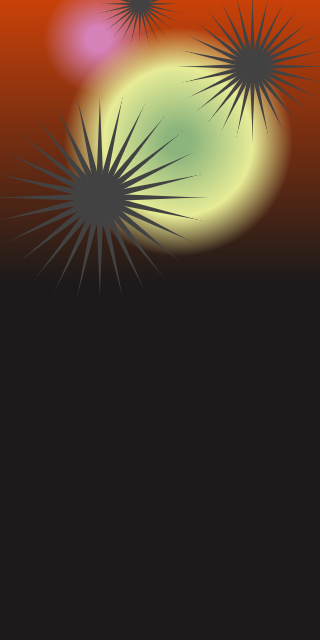
Give the GLSL for this background, as a Shadertoy shader.

```glsl
// Soft glowing discs and dark spiky stars under an ember sky that fades to black.
// Glows are radial gradients; each star is one spike edge repeated by angular folding.
// Coordinates: canvas is 1 wide and 2 tall, with y measured down from the top edge.

const vec3 NIGHT  = vec3(0.110, 0.102, 0.102);
const vec3 EMBER  = vec3(0.790, 0.255, 0.035);
const vec3 PINK   = vec3(0.835, 0.510, 0.725);
const vec3 GREEN  = vec3(0.550, 0.710, 0.490);
const vec3 YELLOW = vec3(0.905, 0.925, 0.590);
const vec3 SOOT   = vec3(0.260);
const float PI = 3.14159265;
const float SPIKES = 28.0;

// Linear ramp from 0 at a to 1 at b
float ramp(float a, float b, float x) {
    return clamp((x - a) / (b - a), 0.0, 1.0);
}

// Signed distance to the spike edges of a star
float starDistance(vec2 p, float tipRadius, float notchRadius) {
    float halfStep = PI / SPIKES;
    float angle = mod(atan(p.x, p.y) + halfStep, 2.0 * halfStep) - halfStep;
    vec2 folded = length(p) * vec2(cos(angle), abs(sin(angle)));
    vec2 tip = vec2(tipRadius, 0.0);
    vec2 notch = notchRadius * vec2(cos(halfStep), sin(halfStep));
    vec2 normal = normalize(vec2(notch.y, tip.x - notch.x));
    return dot(folded - tip, normal);
}

vec3 addStar(vec3 base, vec2 p, float tipRadius, float notchRadius, float pixel) {
    float d = starDistance(p, tipRadius, notchRadius);
    return mix(base, SOOT, ramp(0.5 * pixel, -0.5 * pixel, d));
}

// Disc that blends core to rim, then fades out to its radius
vec3 addGlow(vec3 base, vec2 p, float radius, float rimStart, vec3 core, vec3 rim) {
    float r = length(p) / radius;
    vec3 tint = mix(core, rim, ramp(0.12, rimStart, r));
    return mix(base, tint, 1.0 - ramp(rimStart, 1.0, r));
}

void mainImage(out vec4 fragColor, in vec2 fragCoord) {
    float pixel = 2.0 / iResolution.y;
    vec2 p = vec2(fragCoord.x, iResolution.y - fragCoord.y) * pixel;

    // Sky
    vec3 color = mix(EMBER, NIGHT, ramp(0.0, 0.885, p.y));

    // Glowing discs
    color = addGlow(color, p - vec2(0.307, 0.122), 0.172, 0.22, PINK, PINK);
    color = addGlow(color, p - vec2(0.557, 0.443), 0.358, 0.65, GREEN, YELLOW);

    // Spiky stars
    color = addStar(color, p - vec2(0.312, 0.617), 0.307, 0.083, pixel);
    color = addStar(color, p - vec2(0.789, 0.208), 0.208, 0.060, pixel);
    color = addStar(color, p - vec2(0.437, 0.012), 0.113, 0.032, pixel);

    fragColor = vec4(color, 1.0);
}
```
